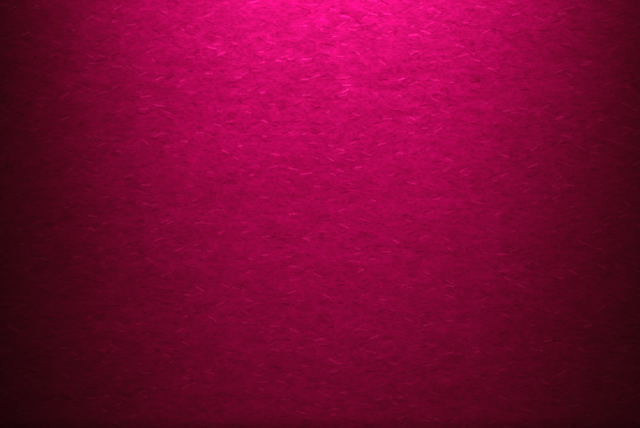
Write a Shadertoy shader that draws this texture.

```glsl
// Crimson fibrous paper lit from above: a wide glow fades to dark sides and base.
// The light is an analytic falloff; stretched value noise forms the paper grain,
// and hashed short segments in a cell grid add the loose shiny fibres.

float hash21(vec2 p) {
    vec3 q = fract(vec3(p.xyx) * 0.1031);
    q += dot(q, q.yzx + 33.33);
    return fract((q.x + q.y) * q.z);
}

float valueNoise(vec2 p) {
    vec2 cell = floor(p);
    vec2 f = fract(p);
    f = f * f * (3.0 - 2.0 * f);
    float low = mix(hash21(cell), hash21(cell + vec2(1.0, 0.0)), f.x);
    float high = mix(hash21(cell + vec2(0.0, 1.0)), hash21(cell + 1.0), f.x);
    return mix(low, high, f.y);
}

// Signed grain: each octave is finer and less stretched along x.
float paperGrain(vec2 p) {
    vec2 warped = p + vec2(0.0, 0.012 * valueNoise(p * vec2(24.0, 30.0)));
    vec2 frequency = vec2(20.0, 62.0);
    float sum = 0.0;
    float weight = 0.22;
    for (int i = 0; i < 4; i++) {
        sum += weight * (valueNoise(warped * frequency + float(i) * 17.3) - 0.5);
        frequency *= vec2(2.1, 1.75);
        weight *= 1.22;
    }
    return sum;
}

float segmentDistance(vec2 p, vec2 halfSpan) {
    float along = clamp(dot(p, halfSpan) / dot(halfSpan, halfSpan), -1.0, 1.0);
    return length(p - halfSpan * along);
}

// Sparse, nearly horizontal strands, one candidate per grid cell.
float fibres(vec2 p, float density, float seed, float pixel) {
    vec2 grid = vec2(32.0, 60.0);
    vec2 home = floor(p * grid);
    float strands = 0.0;
    for (int j = -1; j <= 1; j++) {
        for (int i = -1; i <= 1; i++) {
            vec2 cell = home + vec2(float(i), float(j));
            vec2 key = cell + seed;
            float present = step(hash21(key + 5.7), density);
            vec2 offset = vec2(hash21(key + 11.1), hash21(key + 23.9));
            float tilt = (hash21(key + 37.3) - 0.5) * 1.1;
            float reach = mix(0.003, 0.011, hash21(key + 51.5));
            vec2 halfSpan = reach * vec2(cos(tilt), sin(tilt));
            float d = segmentDistance(p - (cell + offset) / grid, halfSpan);
            float line = 1.0 - smoothstep(0.0004, 0.0012 + pixel, d);
            strands = max(strands, present * line * (0.4 + 0.6 * offset.x));
        }
    }
    return strands;
}

// Lamp brightness; uv.y is 1 at the lit top edge.
float lampLight(vec2 uv) {
    float depth = 1.0 - uv.y;
    float column = 0.89 - 0.50 * depth;
    float side = abs(uv.x - 0.52);
    float spread = mix(0.465, 0.495, depth);
    float falloff = exp(-pow(side / spread, mix(2.8, 2.1, depth)));
    float hotspot = 0.05 * exp(-dot((uv - vec2(0.54, 1.03)) * vec2(4.0, 6.0),
                                    (uv - vec2(0.54, 1.03)) * vec2(4.0, 6.0)));
    float baseEdge = 0.82 + 0.18 * smoothstep(0.0, 0.03, uv.y);
    return (column * falloff + hotspot) * baseEdge;
}

// Dark wine through magenta, with blue growing in the highlights.
vec3 crimson(float light) {
    float green = 0.022 + 0.05 * smoothstep(0.65, 1.05, light);
    return vec3(light, green * smoothstep(0.0, 0.2, light),
                light * (0.26 + 0.29 * light));
}

void mainImage(out vec4 fragColor, in vec2 fragCoord) {
    vec2 uv = fragCoord / iResolution.xy;
    vec2 p = fragCoord / iResolution.y;
    float pixel = 1.0 / iResolution.y;

    float light = lampLight(uv);
    float mottle = valueNoise(p * vec2(5.0, 9.0)) - 0.5;
    light *= 1.0 + 0.32 * paperGrain(p) + 0.04 * mottle;

    float shine = fibres(p, 0.28, 0.0, pixel);
    float shade = fibres(p + 0.007, 0.28, 140.0, pixel);
    light *= 1.0 + 0.15 * shine - 0.14 * shade;

    vec3 colour = crimson(max(light, 0.0));
    colour += vec3(0.02, 0.05, 0.04) * shine * light;
    fragColor = vec4(clamp(colour, 0.0, 1.0), 1.0);
}
```
